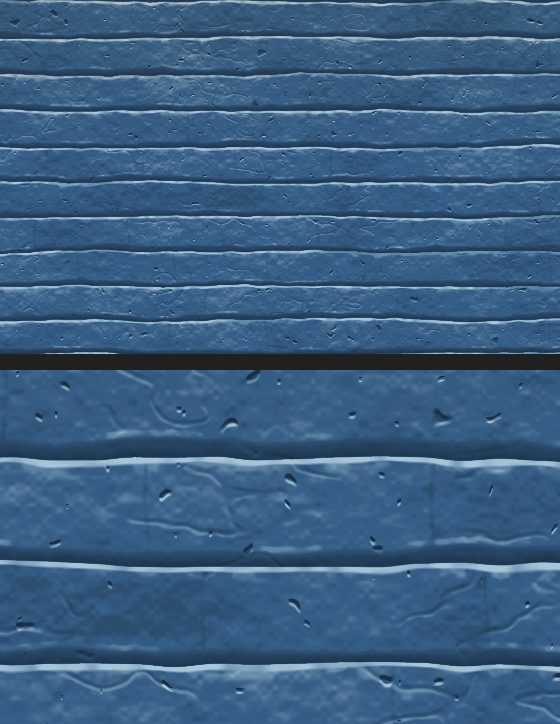
Top: the whole. Bottom: its middle third, enlarged.
Reproduce this texture procedurally as a WebGL 1 fragment shader.

```glsl
precision highp float;
uniform vec2 u_resolution;

const vec3 DEEP = vec3(0.10, 0.18, 0.27);
const vec3 SHADE = vec3(0.17, 0.305, 0.435);
const vec3 BASE = vec3(0.205, 0.365, 0.525);
const vec3 LIGHT = vec3(0.38, 0.53, 0.65);
const vec3 GLINT = vec3(0.66, 0.77, 0.85);

const float COURSE_HEIGHT = 0.0995;   // in canvas heights
const float TOP_OFFSET = 0.004;
const float COURSE_BOW = 0.13;        // taller courses near the top
const float BRICKS_PER_UNIT = 3.75;
const float EDGE_WOBBLE = 0.13;
const float LEDGE_WIDTH = 0.065;      // in courses
const float SHADOW_START = 0.84;
const float JOINT_WIDTH = 0.004;
const float RELIEF = 1.7;
const float RELIEF_STEP = 0.0035;

float hash(vec2 p) {
  vec3 q = fract(vec3(p.xyx) * 0.1031);
  q += dot(q, q.yzx + 33.33);
  return fract((q.x + q.y) * q.z);
}

float noise(vec2 p) {
  vec2 i = floor(p);
  vec2 f = fract(p);
  f = f * f * (3.0 - 2.0 * f);
  return mix(mix(hash(i), hash(i + vec2(1.0, 0.0)), f.x),
             mix(hash(i + vec2(0.0, 1.0)), hash(i + 1.0), f.x), f.y);
}

float fbm(vec2 p) {
  float sum = 0.0;
  float amp = 0.5;
  for (int i = 0; i < 3; i++) {
    sum += amp * noise(p);
    p = p * 2.03 + 17.3;
    amp *= 0.5;
  }
  return sum / 0.875;
}

// Course coordinate: the integer part counts down from the top
float courseAt(vec2 p) {
  float t = 1.0 - p.y;
  float k = (t - TOP_OFFSET) / COURSE_HEIGHT - COURSE_BOW * sin(3.14159 * t);
  float wobble = noise(vec2(p.x * 4.5, k * 1.3 + 40.0)) - 0.5;
  float ragged = noise(vec2(p.x * 26.0, k * 2.0 + 80.0)) - 0.5;
  return k + EDGE_WOBBLE * (wobble + 0.35 * ragged);
}

float brickCoord(vec2 p, float row) {
  float stagger = 0.5 * mod(row, 2.0) + 0.35 * hash(vec2(row, 5.0));
  return p.x * BRICKS_PER_UNIT + stagger + 0.05 * (noise(p * 22.0) - 0.5);
}

// Irregular holes on two scales
float pits(vec2 p) {
  float depth = 0.0;
  float scale = 9.0;
  vec2 warped = p + 0.014 * (vec2(noise(p * 75.0), noise(p * 75.0 + 31.0)) - 0.5);
  for (int i = 0; i < 3; i++) {
    vec2 q = warped * scale + float(i) * 7.7;
    vec2 cell = floor(q);
    float size = hash(cell + 3.1);
    vec2 center = 0.3 + 0.4 * vec2(hash(cell + 11.7), hash(cell + 23.9));
    float radius = mix(0.035, 0.11, size * size);
    float dist = length((fract(q) - center) * vec2(0.75, 1.15));
    float present = step(0.70, hash(cell + 47.3));
    depth = max(depth, present * (1.0 - smoothstep(radius * 0.4, radius, dist)));
    scale *= 1.75;
  }
  return depth;
}

float surfaceHeight(vec2 p, float row) {
  float grain = fbm(p * 48.0);
  float crease = 1.0 - smoothstep(0.0, 0.05, abs(fbm(p * vec2(13.0, 20.0) + 9.0) - 0.5));
  crease *= smoothstep(0.52, 0.72, noise(p * vec2(9.0, 14.0) + 60.0));
  float across = abs(fract(brickCoord(p, row)) - 0.5) / BRICKS_PER_UNIT;
  float joint = (1.0 - smoothstep(0.0, JOINT_WIDTH, across)) * noise(p * 30.0 + 5.0);
  return 0.8 * grain - 0.22 * crease - 0.16 * joint - 0.42 * pits(p);
}

void main() {
  vec2 p = gl_FragCoord.xy / u_resolution.y;
  float course = courseAt(p);
  float row = floor(course);
  float f = fract(course);
  float soft = 0.8 / (u_resolution.y * COURSE_HEIGHT);

  // Face lit from above, with joints and tint per brick
  float slope = surfaceHeight(p, row) - surfaceHeight(p + vec2(0.0, RELIEF_STEP), row);
  float brick = brickCoord(p, row);
  float across = abs(fract(brick) - 0.5) / BRICKS_PER_UNIT;
  float joint = 1.0 - smoothstep(0.0, JOINT_WIDTH, across);
  float tone = RELIEF * slope + 0.5 * (fbm(p * vec2(6.0, 11.0)) - 0.5);
  tone += 0.10 * (hash(vec2(floor(brick + 0.5), row)) - 0.5) + 0.10 * (0.5 - f);
  tone -= 0.55 * pits(p) + 0.22 * joint * noise(p * 25.0 + 8.0);

  // Undercut shadow with a chipped, glinting lower rim
  float rim = SHADOW_START + 0.16 * (fbm(vec2(p.x * 9.0, row * 5.3)) - 0.5);
  float shadow = smoothstep(rim - 0.03, rim + 0.06, f);
  tone = mix(tone, -0.55 - 0.2 * smoothstep(0.88, 1.0, f) + 0.5 * slope, shadow);
  float chip = smoothstep(0.56, 0.75, noise(vec2(p.x * 17.0, row * 3.7 + 0.5)));
  float rimLine = 1.0 - smoothstep(0.015, 0.05, abs(f - rim + 0.02));
  tone += 0.5 * chip * rimLine * noise(p * 90.0);

  // Bright ledge along the top of each course
  float edge = f < 0.5 ? f : f - 1.0;
  float line = floor(course + 0.5);
  float width = LEDGE_WIDTH * mix(0.55, 1.5, noise(vec2(p.x * 28.0, line * 4.1)));
  float ledge = smoothstep(-soft, soft, edge) * (1.0 - smoothstep(width * 0.6, width + soft, edge));
  float strength = mix(0.5, 1.0, smoothstep(0.15, 0.5, noise(vec2(p.x * 4.0, line * 2.3))));
  tone = mix(tone, 0.65 + 0.45 * noise(p * 70.0), ledge * strength);
  float spill = (1.0 - smoothstep(width, width + 0.12, edge)) * step(0.0, edge);
  tone += 0.35 * spill * smoothstep(0.5, 0.75, noise(p * vec2(45.0, 80.0))) * (1.0 - ledge);

  // Tone to paint colour
  vec3 color = mix(DEEP, SHADE, smoothstep(-1.0, -0.3, tone));
  color = mix(color, BASE, smoothstep(-0.3, 0.02, tone));
  color = mix(color, LIGHT, smoothstep(0.0, 0.5, tone));
  color = mix(color, GLINT, smoothstep(0.45, 1.0, tone));
  color *= mix(vec3(1.0), vec3(1.04, 0.98, 0.94), smoothstep(0.5, 1.0, p.y));
  gl_FragColor = vec4(color, 1.0);
}
```
